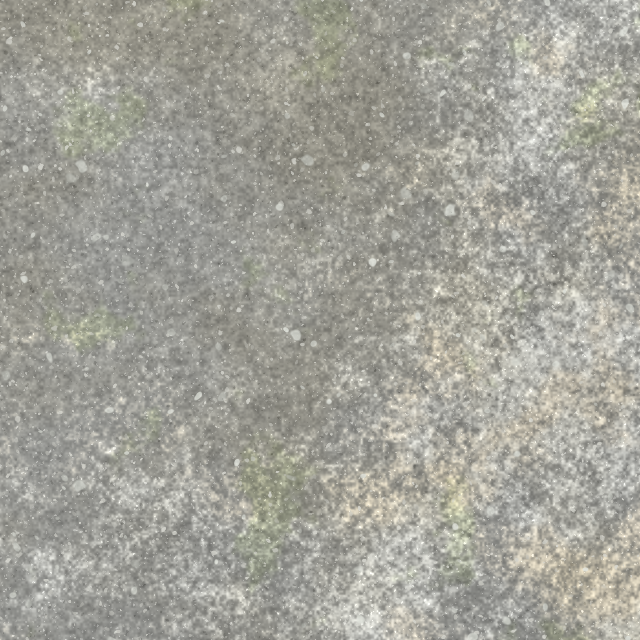
A WebGL 2 fragment shader for this texture:

```glsl
#version 300 es
precision highp float;

uniform vec2 u_resolution;
out vec4 fragColor;

// Integer hash: three random values per lattice cell
vec3 hash3(vec2 cell, float seed) {
    uvec3 v = uvec3(ivec3(vec3(cell, seed))) * 1664525u + 1013904223u;
    v.x += v.y * v.z; v.y += v.z * v.x; v.z += v.x * v.y;
    v ^= v >> 16u;
    v.x += v.y * v.z; v.y += v.z * v.x; v.z += v.x * v.y;
    return vec3(v >> 8u) / 16777216.0;
}

float valueNoise(vec2 p, float seed) {
    vec2 i = floor(p), f = fract(p);
    f = f * f * (3.0 - 2.0 * f);
    float bottom = mix(hash3(i, seed).x, hash3(i + vec2(1, 0), seed).x, f.x);
    float top = mix(hash3(i + vec2(0, 1), seed).x, hash3(i + vec2(1, 1), seed).x, f.x);
    return mix(bottom, top, f.y);
}

float fbm(vec2 p, float seed) {
    float sum = 0.0, amplitude = 0.5;
    for (int i = 0; i < 5; i++) {
        sum += amplitude * valueNoise(p, seed + float(i));
        p = mat2(1.6, 1.2, -1.2, 1.6) * p + 3.7;
        amplitude *= 0.55;
    }
    return sum / 1.06;
}

// Scattered stone chips: x = coverage, y = random tone of the chip
vec2 chips(vec2 p, float share, float smallest, float largest, float seed) {
    vec2 cell = floor(p), result = vec2(0);
    float wobble = valueNoise(p * 5.0, seed + 2.0) - 0.5;
    for (int y = -1; y <= 1; y++) {
        for (int x = -1; x <= 1; x++) {
            vec2 id = cell + vec2(x, y);
            vec3 place = hash3(id, seed), shape = hash3(id, seed + 1.0);
            if (place.z > share) continue;
            vec2 d = p - id - place.xy;
            float angle = shape.x * 6.2832;
            d = mat2(cos(angle), -sin(angle), sin(angle), cos(angle)) * d;
            d.y *= 1.0 + 0.9 * shape.y;
            float radius = mix(smallest, largest, shape.z * shape.z);
            float cover = 1.0 - smoothstep(0.6, 1.15, length(d) / radius + wobble * 0.7);
            if (cover > result.x) result = vec2(cover, fract(shape.x * 7.0 + shape.y));
        }
    }
    return result;
}

float glow(vec2 p, vec2 center, vec2 size) {
    vec2 d = (p - center) / size;
    return exp(-dot(d, d));
}

void main() {
    vec2 uv = gl_FragCoord.xy / u_resolution.y;
    vec2 warped = uv + 0.09 * (vec2(fbm(uv * 6.0, 11.0), fbm(uv * 6.0, 21.0)) - 0.5);

    // Broad worn areas, paler toward the lower right
    float wear = 0.5 * smoothstep(-0.25, 0.55, warped.x - warped.y * 0.75);
    wear += 0.45 * glow(warped, vec2(0.9, 0.4), vec2(0.2, 0.15));
    wear += 0.3 * glow(warped, vec2(0.8, 0.72), vec2(0.14, 0.22));
    wear += 0.3 * glow(warped, vec2(0.26, 0.16), vec2(0.14, 0.1));
    wear -= 0.2 * glow(warped, vec2(0.34, 0.58), vec2(0.2, 0.13));
    float haze = glow(warped, vec2(0.42, 0.87), vec2(0.055, 0.045))
               + glow(warped, vec2(0.27, 0.71), vec2(0.04, 0.04))
               + 0.6 * glow(warped, vec2(0.08, 0.85), vec2(0.13, 0.07));

    // Fine sand grain
    float grain = 0.3 * valueNoise(uv * 85.0, 31.0) + 0.4 * valueNoise(uv * 165.0 + 5.0, 32.0)
                + 0.3 * valueNoise(uv * 290.0 + 9.0, 33.0) - 0.5;
    float patches = fbm(uv * 5.0, 41.0) - 0.5;
    float blotches = fbm(uv * 17.0, 51.0) - 0.5;
    float crust = smoothstep(0.15, 0.95, wear + patches * 0.9 + blotches * 1.0 + grain * 0.9);

    float tone = 0.588 + 0.09 * patches + 0.09 * blotches + 0.07 * haze;
    tone += 0.125 * crust + grain * (0.3 + 0.26 * crust + 0.12 * haze);

    // Warm olive and cool grey stains, with a peach cast on the crust
    float warmth = smoothstep(0.3, 0.7, fbm(uv * 4.0 + 8.0, 61.0) + 0.25 * glow(uv, vec2(0.55, 0.8), vec2(0.25)));
    vec3 tint = mix(vec3(0.995, 1.0, 0.975), vec3(1.015, 1.0, 0.925), warmth);
    float peach = crust * smoothstep(0.48, 0.68, fbm(uv * 9.0, 71.0));
    tint *= mix(vec3(1), vec3(1.035, 1.0, 0.95), peach);
    float moss = smoothstep(0.62, 0.75, fbm(uv * 10.0 + 2.0, 81.0));
    tint *= mix(vec3(1), vec3(0.985, 1.01, 0.93), moss);
    vec3 color = tone * tint;

    // Pale chips from dust size to pebbles
    vec2 dust = chips(uv * 135.0, 0.4, 0.14, 0.36, 91.0);
    vec2 grit = chips(uv * 62.0, 0.42, 0.1, 0.32, 101.0);
    vec2 pebble = chips(uv * 25.0, 0.24, 0.1, 0.26, 111.0);
    color += dust.x * (0.04 + 0.15 * dust.y);
    color = mix(color, vec3(0.79, 0.79, 0.76) + 0.1 * (grit.y - 0.4), grit.x * (0.35 + 0.5 * grit.y));
    color = mix(color, vec3(0.79, 0.8, 0.77) + 0.12 * (pebble.y - 0.4) + 0.15 * grain,
                pebble.x * (0.45 + 0.45 * pebble.y));

    // Small dark pits
    vec2 pit = chips(uv * 95.0 + 4.0, 0.3, 0.12, 0.34, 121.0);
    color -= pit.x * (0.03 + 0.06 * pit.y);

    fragColor = vec4(clamp(color, 0.0, 1.0), 1.0);
}
```
